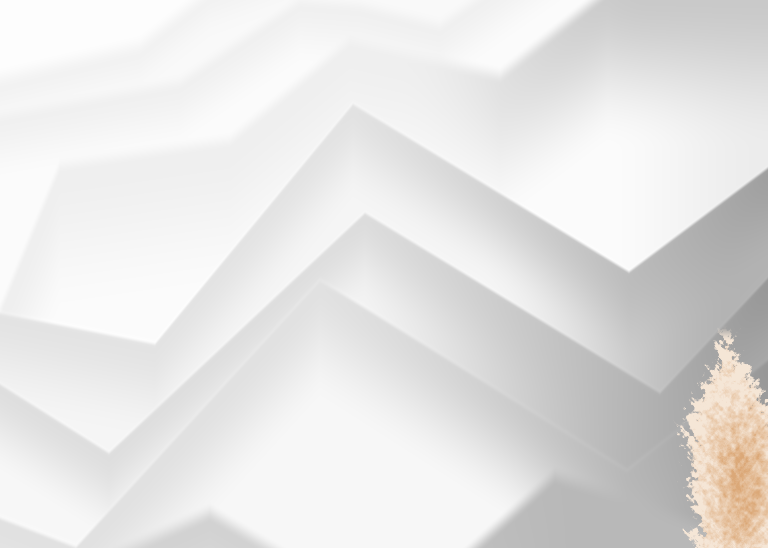
Write a Shadertoy shader that draws this background.

```glsl
// Pale layered paper zigzags with soft shadows and a feathery pampas plume.

float hash(vec2 p) {
    p = fract(p * vec2(0.1031, 0.1137));
    p += dot(p, p.yx + 33.33);
    return fract((p.x + p.y) * p.x * 17.3);
}

float noise(vec2 p) {
    vec2 i = floor(p), f = fract(p);
    f = f * f * (3.0 - 2.0 * f);
    return mix(mix(hash(i), hash(i + vec2(1, 0)), f.x),
               mix(hash(i + vec2(0, 1)), hash(i + vec2(1, 1)), f.x), f.y);
}

float fbm(vec2 p) {
    float sum = 0.0, gain = 0.5;
    for (int i = 0; i < 4; i++) {
        sum += gain * noise(p);
        p = p * 2.03 + 7.1;
        gain *= 0.5;
    }
    return sum;
}

// Height of a folded edge through six knots
float zigzag(float x, vec2 k[6]) {
    float y = k[0].y;
    for (int i = 0; i < 5; i++)
        if (i == 0 || x > k[i].x)
            y = mix(k[i].y, k[i + 1].y, (x - k[i].x) / (k[i + 1].x - k[i].x));
    return y;
}

// Covers the tone with a sheet: shadow at its edge, fading over reach
float sheet(float tone, float depth, float shadow, float lit, float reach, float blur) {
    float face = mix(shadow, lit, smoothstep(0.0, reach, depth));
    return mix(tone, face, smoothstep(-blur, blur, depth));
}

float rim(float depth) {
    return 0.015 * exp(-depth * depth / 0.0008);
}

float paper(vec2 p) {
    float x = p.x;
    float dusk = pow(clamp((x - 3.2) / 4.4, 0.0, 1.2), 1.5);

    // Blurred sheets at the back
    float d = p.y - zigzag(x, vec2[6](vec2(-1, 1.02), vec2(0, 0.78), vec2(1.4, 0.45),
        vec2(2.1, -0.1), vec2(4, -0.8), vec2(8, -1)));
    float tone = sheet(0.993, d, 0.945, 0.975, 0.5, 0.13);
    d = p.y - zigzag(x, vec2[6](vec2(0, 1.15), vec2(1.8, 0.82), vec2(3, 0.0),
        vec2(3.6, 0.05), vec2(4.4, 0.25), vec2(4.9, -0.1)));
    tone = sheet(tone, d, 0.94, 0.985, 0.7, 0.09);
    d = p.y - max(-0.1, zigzag(x, vec2[6](vec2(0, 3.1), vec2(0.6, 1.65), vec2(2.3, 1.4),
        vec2(3.5, 0.4), vec2(5, 0.75), vec2(5.95, 0))));
    tone = sheet(tone, d, 0.935 - 0.15 * smoothstep(4.0, 6.5, x),
        0.985 - 0.06 * smoothstep(6.0, 7.7, x), 1.6, 0.1);

    // Crisp sheets in front
    d = p.y - zigzag(x, vec2[6](vec2(0, 3.13), vec2(1.55, 3.44), vec2(3.53, 1.04),
        vec2(6.29, 2.72), vec2(7.68, 1.68), vec2(8, 1.44)));
    tone = sheet(tone, d, 0.89 - 0.26 * dusk, 0.96 - 0.26 * smoothstep(4.8, 7.4, x), 1.0, 0.025);
    tone += rim(d);
    d = p.y - zigzag(x, vec2[6](vec2(-1, 3.21), vec2(1.09, 4.53), vec2(3.65, 2.13),
        vec2(6.6, 3.93), vec2(7.68, 2.78), vec2(8, 2.44)));
    tone = sheet(tone, d, 0.87 - 0.27 * dusk, 0.97 - 0.31 * smoothstep(3.0, 7.4, x), 0.95, 0.025);
    tone += rim(d);
    d = p.y - zigzag(x, vec2[6](vec2(-1, 4.8), vec2(0.76, 5.47), vec2(3.2, 2.8),
        vec2(6.27, 4.7), vec2(7.68, 3.6), vec2(8, 3.35)));
    tone = sheet(tone, d, 0.88 - 0.28 * dusk, 0.97 - 0.3 * smoothstep(5.0, 7.2, x), 1.3, 0.03);
    tone += rim(d);

    // Blurred shadows at the bottom
    d = p.y - zigzag(x, vec2[6](vec2(-1, 6.5), vec2(2.1, 5.12), vec2(3, 5.65),
        vec2(4.6, 5.6), vec2(5.55, 4.75), vec2(7.7, 5.5)));
    float gloom = smoothstep(2.5, 6.0, x);
    return sheet(tone, d, 0.82 - 0.1 * gloom, 0.85 - 0.13 * gloom, 0.7, 0.11);
}

// Plume colour, with coverage in alpha
vec4 plume(vec2 p) {
    float h = (p.y - 3.35) / 2.13;
    float dx = p.x - mix(7.26, 7.42, h);
    float side = abs(dx);
    float width = 0.52 * smoothstep(-0.1, 0.55, h) - 0.06 * h;
    float strands = fbm(vec2((p.y + 1.2 * side) * 13.0, dx * 5.0));
    float fluff = fbm(p * 24.0);
    float inside = width - side + 0.3 * (strands - 0.5) + 0.3 * (fluff - 0.5);
    float cover = smoothstep(-0.025, 0.04, inside) * smoothstep(-0.05, 0.03, h);
    float core = smoothstep(0.5, 0.0, length((p - vec2(7.42, 4.85)) * vec2(1.0, 0.42)));
    float warmth = clamp(0.75 * core + 1.1 * (0.5 - fluff) + 0.7 * (0.5 - strands), 0.0, 1.0);
    return vec4(mix(vec3(0.96, 0.90, 0.84), vec3(0.86, 0.66, 0.47), warmth), cover);
}

void mainImage(out vec4 fragColor, in vec2 fragCoord) {
    // Height spans 5.48 units, measured down from the top
    vec2 p = vec2(fragCoord.x, iResolution.y - fragCoord.y) * 5.48 / iResolution.y;
    vec4 grass = plume(p);
    fragColor = vec4(mix(vec3(paper(p)), grass.rgb, grass.a), 1.0);
}
```
